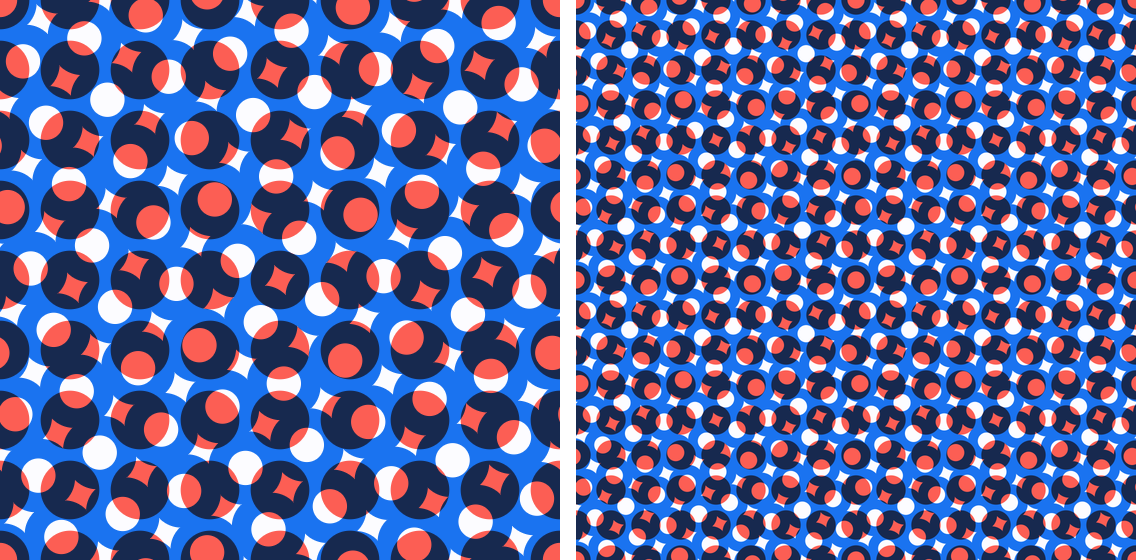
Left: one tile. Right: repeated 2 by 2.
Give the GLSL for this pattern, as a three.js fragment shader.

```glsl
// Two flat layers: an 8 by 8 grid of large discs, and a tilted square lattice
// of small dots with concave four-pointed stars in the gaps between them.
// The lattice is turned by a whole-number matrix, so both layers tile exactly.

varying vec2 vUv;

const vec3 NAVY  = vec3(0.09, 0.16, 0.31);
const vec3 BLUE  = vec3(0.10, 0.45, 0.94);
const vec3 CORAL = vec3(0.99, 0.37, 0.33);
const vec3 WHITE = vec3(0.99, 0.99, 1.00);

const float GRID = 8.0;         // discs across and up
const float TILT = 3.0;         // lattice steps (8, 3) span one canvas width
const float DISC_RADIUS = 0.419; // in grid cells
const float DOT_RADIUS = 0.262;  // in lattice cells
const float STAR_TIP = 0.242;    // centre to tip, in lattice cells
const float STAR_CUTTER = 0.43;  // offset of the circles that hollow its sides

// Offset from the nearest whole-number point
vec2 toNearest(vec2 p) {
  return fract(p + 0.5) - 0.5;
}

float circleDistance(vec2 p, float radius) {
  return length(p) - radius;
}

// Four-pointed star: the space left between four circles on the diagonals
float starDistance(vec2 p, float tip, float cutter) {
  float cutRadius = length(vec2(cutter - tip, cutter));
  return cutRadius - length(abs(p) - vec2(cutter));
}

// Coverage from a distance, softened over one pixel
float coverage(float d, float pixel) {
  return clamp(0.5 - d / pixel, 0.0, 1.0);
}

void main() {
  float pixel = max(length(vec2(dFdx(vUv.x), dFdy(vUv.x))), 1e-5);

  // Large discs, centred on the grid points
  float disc = circleDistance(toNearest(vUv * GRID), DISC_RADIUS) / GRID;

  // Dots on the lattice points, stars in the middle of the lattice cells
  vec2 lattice = mat2(GRID, -TILT, TILT, GRID) * vUv;
  float dot_ = circleDistance(toNearest(lattice), DOT_RADIUS);
  float star = starDistance(toNearest(lattice + 0.5), STAR_TIP, STAR_CUTTER);
  float motif = min(dot_, star) / length(vec2(GRID, TILT));

  // Motifs are white on the blue ground and coral where they cross a disc
  float motifMask = coverage(motif, pixel);
  vec3 outside = mix(BLUE, WHITE, motifMask);
  vec3 inside = mix(NAVY, CORAL, motifMask);
  gl_FragColor = vec4(mix(outside, inside, coverage(disc, pixel)), 1.0);
}
```
